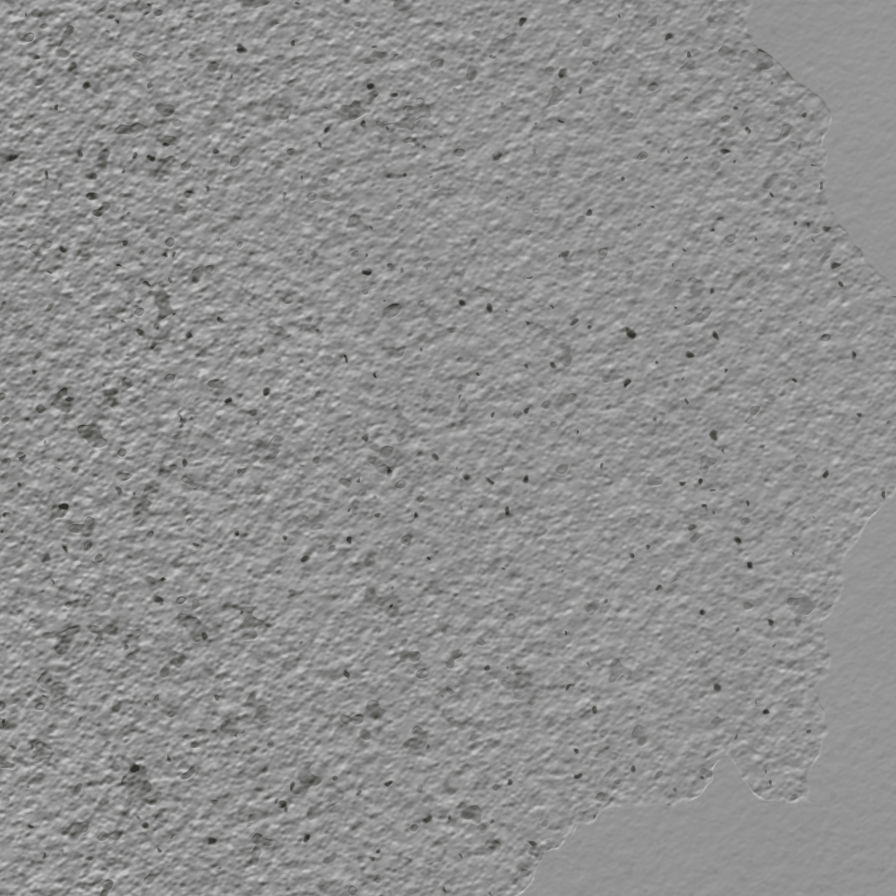
Reproduce this texture procedurally as a WebGL 2 fragment shader.

```glsl
#version 300 es
precision highp float;

uniform vec2 u_resolution;
out vec4 fragColor;

const vec2 GRAIN_DIR = vec2(0.88, 0.47);
const vec2 LIGHT_DIR = vec2(-0.25, 0.97);

vec3 hash3(vec2 cell) {
    vec3 q = fract(cell.xyx * vec3(0.1031, 0.1030, 0.0973));
    q += dot(q, q.yxz + 33.33);
    return fract((q.xxy + q.yzz) * q.zyx);
}

// Cellular noise: one soft bump or dent of random weight per cell
float bumps(vec2 p) {
    vec2 cell = floor(p);
    float sum = 0.0;
    for (int y = -1; y <= 1; y++) {
        for (int x = -1; x <= 1; x++) {
            vec2 id = cell + vec2(x, y);
            vec3 rnd = hash3(id);
            vec2 d = p - id - rnd.xy;
            float k = max(1.0 - dot(d, d), 0.0);
            sum += (rnd.z * 2.0 - 1.0) * k * k * k;
        }
    }
    return sum;
}

// Small sharp holes, present only in some cells
float pinholes(vec2 p, float rarity) {
    vec2 cell = floor(p);
    float hole = 0.0;
    for (int y = -1; y <= 1; y++) {
        for (int x = -1; x <= 1; x++) {
            vec2 id = cell + vec2(x, y);
            vec3 rnd = hash3(id + 71.0);
            float size = max(rnd.z - rarity, 0.0) / (1.0 - rarity);
            float angle = 6.2832 * fract(rnd.z * 57.0);
            vec2 axis = vec2(cos(angle), sin(angle));
            vec2 d = p - id - rnd.xy;
            d = vec2(dot(d, axis) * 0.75, dot(d, vec2(-axis.y, axis.x)));
            float radius = mix(0.08, 0.19, size * size * size);
            float disc = 1.0 - smoothstep(0.35 * radius, 1.2 * radius, length(d));
            hole = max(hole, disc * step(rarity, rnd.z) * mix(0.35, 1.0, size));
        }
    }
    return hole;
}

vec2 alongGrain(vec2 p) {
    return vec2(dot(p, GRAIN_DIR) * 0.86, dot(p, vec2(-GRAIN_DIR.y, GRAIN_DIR.x)));
}

// Signed extent of the smooth skim coat, positive inside
float skimExtent(vec2 p) {
    float wobble = 0.010 * bumps(p * 24.0) + 0.005 * bumps(p * 70.0);
    float spike = (p.x - 0.812) / 0.024;
    float lowEdge = 0.135 * smoothstep(0.52, 0.70, p.x) - 0.03 + 0.05 * exp(-spike * spike);
    float sideEdge = 0.89 + 0.14 * p.y + 0.5 * max(p.y - 0.38, 0.0);
    float topEdge = 0.92 - 0.085 * smoothstep(0.88, 0.97, p.y)
        + 0.08 * (1.0 - smoothstep(0.66, 0.78, p.y)) + 3.0 * max(0.67 - p.y, 0.0);
    float extent = max(lowEdge - p.y, p.x - sideEdge);
    return max(extent, p.x - topEdge) + wobble;
}

float skimCover(vec2 p) {
    return smoothstep(-0.003, 0.003, skimExtent(p));
}

// Coarseness fades from the left side to the right
float roughness(vec2 p) {
    return mix(1.25, 0.78, smoothstep(0.0, 0.85, p.x + 0.12 * bumps(p * 5.0)));
}

// Crisp ragged hollows, larger and denser where the wall is coarse
float cavities(vec2 q, float rough) {
    float shape = 0.8 * bumps(q * 42.0 + 9.0) + 0.75 * bumps(q * 105.0 + 4.0);
    return smoothstep(0.42, 0.88, shape + 0.4 * (rough - 1.0));
}

float height(vec2 p, float rough, float cover) {
    vec2 q = alongGrain(p);
    float grain = 0.5 * bumps(q * 62.0) / 62.0;
    grain += 0.95 * bumps(q * 118.0 + 17.0) / 118.0;
    grain += 1.15 * bumps(q * 215.0 + 34.0) / 215.0;
    grain -= 0.0035 * cavities(q, rough);
    return grain * rough * mix(1.0, 0.25, cover) + 0.006 * cover;
}

void main() {
    vec2 p = gl_FragCoord.xy / u_resolution.y;
    vec2 q = alongGrain(p);
    float rough = roughness(p);
    float cover = skimCover(p);

    // Raking light across the relief
    float reach = 0.0015;
    vec2 lit = p + LIGHT_DIR * reach;
    float slope = (height(p, rough, cover) - height(lit, rough, skimCover(lit))) / reach;

    // Tone from light, hollows and holes
    float bare = 1.0 - cover;
    float tone = 0.570 + 0.044 * slope + 0.008 * cover;
    tone += 0.035 * bumps(q * 118.0 + 17.0) * rough * bare;
    tone += 0.008 * bumps(p * 6.0 + 3.0);
    tone -= 0.10 * cavities(q, rough) * rough * bare;
    vec2 ragged = vec2(bumps(p * 130.0 + 5.0), bumps(p * 130.0 + 61.0));
    tone -= 0.33 * pinholes(p * 38.0 + 0.10 * ragged, 0.76) * mix(1.0, 0.08, cover);
    tone = clamp(tone, 0.18, 0.76);

    float warmth = 0.014 * (1.0 - smoothstep(0.32, 0.52, tone));
    fragColor = vec4(tone, tone, tone - warmth, 1.0);
}
```
